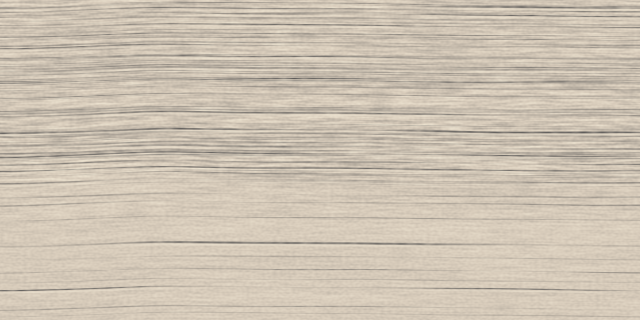
Write a Shadertoy shader that draws this texture.

```glsl
// Pale beige wood veneer with thin, nearly level grey grain lines.

const vec3 PALE_WOOD  = vec3(0.850, 0.802, 0.735);
const vec3 LIGHT_WOOD = vec3(0.925, 0.888, 0.815);
const vec3 DARK_GRAIN = vec3(0.365, 0.357, 0.350);

float hash(vec2 p) {
    vec3 q = fract(vec3(p.xyx) * 0.1031);
    q += dot(q, q.yzx + 33.33);
    return fract((q.x + q.y) * q.z);
}

vec2 gradientAt(vec2 cell) {
    float angle = 6.2832 * hash(cell);
    return vec2(cos(angle), sin(angle));
}

// Gradient noise, roughly -0.7 to 0.7
float gradientNoise(vec2 p) {
    vec2 i = floor(p);
    vec2 f = p - i;
    vec2 u = f * f * f * (f * (f * 6.0 - 15.0) + 10.0);
    vec2 e = vec2(1.0, 0.0);
    float low  = mix(dot(gradientAt(i), f),
                     dot(gradientAt(i + e.xy), f - e.xy), u.x);
    float high = mix(dot(gradientAt(i + e.yx), f - e.yx),
                     dot(gradientAt(i + e.xx), f - e.xx), u.x);
    return mix(low, high, u.y);
}

// Grain is crowded above the middle and sparse below it
float grainDensity(float y) {
    float crowded = smoothstep(0.39, 0.46, y);
    float core = smoothstep(0.42, 0.47, y) * (1.0 - smoothstep(0.58, 0.70, y));
    return 0.16 + 0.18 * smoothstep(0.25, 0.36, y) + 0.46 * crowded + 0.20 * core;
}

// Gentle rise at the left, then a slow fall to the right
float bend(vec2 p) {
    return 0.020 * smoothstep(0.0, 0.55, p.x) - 0.009 * p.x
         + 0.004 * gradientNoise(p * vec2(2.3, 3.1));
}

// Jittered horizontal lines that fade in and out along their length
float grainLines(vec2 p, float rows, float presence, float halfWidth, float pixel, float seed) {
    float ink = 0.0;
    float home = floor(p.y * rows);
    for (int k = -1; k <= 1; k++) {
        float row = home + float(k);
        vec2 id = vec2(row + 17.0, seed);
        float centre = (row + 0.1 + 0.8 * hash(id)) / rows;
        float wobble = 0.003 * gradientNoise(vec2(p.x * 1.8, row * 3.7 + seed));
        float fade = smoothstep(-0.40, 0.25,
            gradientNoise(vec2(p.x * 1.4 + 9.0 * hash(id + 5.3), row * 7.31 + seed)));
        float width = halfWidth * mix(0.6, 1.3, hash(id + 2.7)) * mix(0.7, 1.0, fade);
        float shown = step(hash(id + 8.1), presence * grainDensity(centre));
        float strength = mix(0.35, 1.0, hash(id + 3.9));
        float d = abs(p.y - centre - wobble);
        float line = 1.0 - smoothstep(width - 0.8 * pixel, width + 0.8 * pixel, d);
        ink = max(ink, line * shown * strength * mix(0.15, 1.0, fade));
    }
    return ink;
}

// Drawn-out fibres, strongest at the finest scale
float fibres(vec2 p) {
    return 0.40 * gradientNoise(p * vec2(1.7, 43.7))
         + 0.65 * gradientNoise(p * vec2(4.3, 91.3) + 31.7)
         + 0.95 * gradientNoise(p * vec2(13.0, 147.3) + 73.1);
}

void mainImage(out vec4 fragColor, in vec2 fragCoord) {
    vec2 uv = fragCoord / iResolution.y;
    float pixel = 1.0 / iResolution.y;
    vec2 p = vec2(uv.x, uv.y - bend(uv));
    float density = grainDensity(p.y);

    // Wood body: broad tone, fibres and fine speckle
    float fibre = fibres(p);
    float speckle = gradientNoise(uv * vec2(83.3, 137.7));
    float tone = 0.05 * gradientNoise(p * vec2(1.1, 9.3));
    float shade = 0.01 + 0.035 * density + tone + 0.11 * speckle
                + fibre * mix(0.06, 0.33, density);
    vec3 color = mix(PALE_WOOD, DARK_GRAIN, max(shade, 0.0));
    color = mix(color, LIGHT_WOOD, clamp(-4.5 * shade, 0.0, 0.9));

    // Pale edges beside the strongest lines
    float edge = grainLines(p + vec2(0.0, 0.007), 25.0, 1.15, 0.0024, pixel, 3.0);
    color = mix(color, LIGHT_WOOD, 0.65 * edge);

    // Grain lines from faint to bold
    float faint  = 0.50 * grainLines(p, 117.0, 0.70, 0.0015, pixel, 11.0);
    float medium = 0.78 * grainLines(p, 57.0, 0.70, 0.0019, pixel, 23.0);
    float bold   = 1.00 * grainLines(p, 25.0, 1.15, 0.0024, pixel, 3.0);
    float broken = 0.85 + 0.50 * gradientNoise(uv * vec2(31.0, 61.0));
    float ink = max(max(faint, medium), bold) * broken;
    color = mix(color, DARK_GRAIN, clamp(ink, 0.0, 1.0));

    fragColor = vec4(color, 1.0);
}
```
